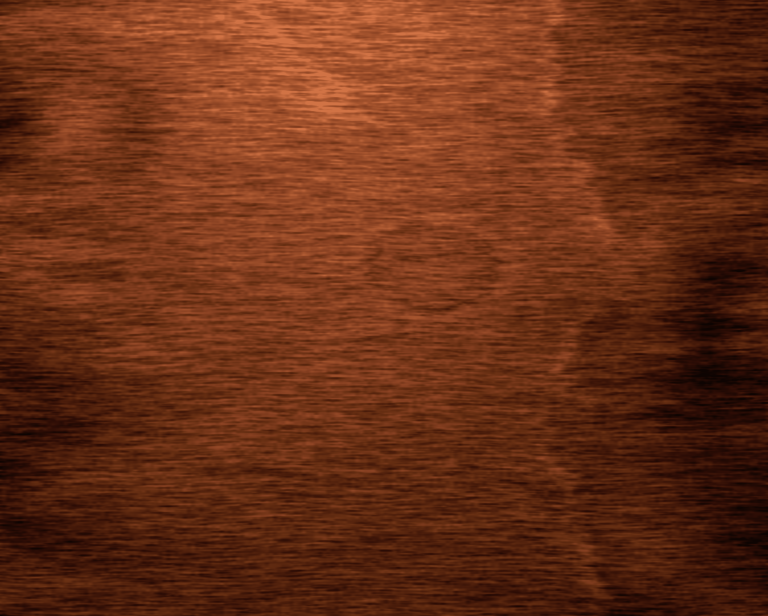
Give the GLSL for this texture, as a WebGL 2 fragment shader.

```glsl
#version 300 es
precision highp float;
// Stained plywood: fine horizontal grain, a knot and feathered growth edges, lit from the top.
#define LIGHT_POS vec2(0.42, 1.10)
#define LIGHT_LEVEL 5.0
#define LIGHT_FALLOFF 4.7
#define GRAIN_SIZE vec2(0.060, 0.0036)
#define GRAIN_CONTRAST 1.6
#define PORE_SIZE vec2(0.045, 0.0066)
#define PORE_DEPTH 0.65
#define FEATHER 0.02
#define STREAK_CONTRAST 1.6
#define KNOT_POS vec2(0.563, 0.565)
#define KNOT_RADIUS vec2(0.085, 0.070)

uniform vec2 u_resolution;
out vec4 fragColor;

// Tones from deepest shadow to brightest sheen
const vec3 TONES[6] = vec3[6](
    vec3(0.18, 0.05, 0.02), vec3(0.29, 0.11, 0.04), vec3(0.40, 0.18, 0.07),
    vec3(0.53, 0.25, 0.13), vec3(0.65, 0.33, 0.18), vec3(0.82, 0.45, 0.27));

float hash(vec2 p) {
    vec3 q = fract(p.xyx * 0.1031);
    q += dot(q, q.yzx + 33.33);
    return fract((q.x + q.y) * q.z);
}
// Smooth noise centred on zero
float noise(vec2 p) {
    vec2 i = floor(p), f = fract(p);
    f = f * f * (3.0 - 2.0 * f);
    float low = mix(hash(i), hash(i + vec2(1, 0)), f.x);
    float high = mix(hash(i + vec2(0, 1)), hash(i + vec2(1, 1)), f.x);
    return mix(low, high, f.y) - 0.5;
}
// Cellular distance to the nearest scattered point
float cellular(vec2 p) {
    vec2 i = floor(p), f = fract(p);
    float nearest = 2.0;
    for (int k = 0; k < 9; k++) {
        vec2 cell = vec2(k % 3 - 1, k / 3 - 1);
        vec2 point = vec2(hash(i + cell), hash(i + cell + 71.7));
        nearest = min(nearest, length(cell + point - f));
    }
    return nearest;
}
float blob(vec2 p, vec2 centre, vec2 radius) {
    vec2 d = (p - centre) / radius;
    return exp(-dot(d, d));
}
// Pale ridge at the edge, slow shadow after it
float growthEdge(float d) {
    return 0.65 * exp(-pow(d / 0.010, 2.0))
         - 0.6 * smoothstep(0.0, 0.02, d) * exp(-max(d, 0.0) / 0.08);
}
float grain(vec2 p) {
    vec2 q = p / GRAIN_SIZE;
    return 0.7 * noise(q) + 0.2 * noise(q * vec2(0.5, 0.47) + 31.0)
         + 0.75 * noise(q * vec2(2.2, 1.3) + 57.0);
}
// Broad stain made of layered sines
float mottling(vec2 p) {
    float sum = 0.0, amp = 0.5;
    vec2 q = p * vec2(7.0, 11.0);
    for (int i = 0; i < 4; i++) {
        q += 0.8 * sin(q.yx * 1.1 + float(i) * 2.1);
        sum += amp * sin(q.x + 1.7) * sin(q.y + 0.6);
        q = mat2(1.5, 0.5, -0.6, 1.7) * q;
        amp *= 0.6;
    }
    return sum;
}
float figure(vec2 uv) {
    float sides = smoothstep(0.15, 0.45, abs(uv.x - 0.46));
    float tone = mottling(uv) * mix(0.2, 0.9, sides);
    tone += STREAK_CONTRAST * sides * noise(uv * vec2(6.0, 34.0));
    // Wavering broken edge on the right, short slanted ones at upper left and below
    float waver = 0.035 * noise(uv * vec2(3.0, 13.0)) + 0.02 * noise(uv * vec2(8.0, 37.0));
    float strength = clamp(0.65 + 1.3 * noise(vec2(3.0, uv.y * 9.0)), 0.1, 1.0);
    tone += strength * growthEdge(uv.x + waver - 0.75 + 0.04 * cos((uv.y - 0.9) * 10.5));
    float slant = uv.x + waver - 0.32 - 0.75 * (1.0 - uv.y);
    tone += 0.6 * growthEdge(slant) * smoothstep(0.78, 0.86, uv.y);
    float lowBend = uv.x + waver - 0.79 + 2.6 * pow(max(uv.y - 0.02, 0.0), 1.8);
    tone += 0.5 * growthEdge(lowBend) * smoothstep(0.26, 0.18, uv.y);
    // Knot with a dark rim and a pale halo
    float r = length((uv - KNOT_POS) / KNOT_RADIUS) + 2.0 * waver;
    tone -= 0.15 * smoothstep(1.06, 0.92, r) + 0.5 * exp(-pow((r - 0.97) / 0.06, 2.0));
    tone += 0.35 * exp(-pow((r - 1.18) / 0.13, 2.0));
    // Deep stains, then pale patches
    tone -= 1.7 * blob(uv, vec2(0.925, 0.48), vec2(0.05, 0.15));
    tone -= 0.8 * blob(uv, vec2(0.92, 0.78), vec2(0.07, 0.09));
    tone -= 1.2 * blob(uv, vec2(0.175, 0.77), vec2(0.04, 0.09));
    tone -= 1.5 * blob(uv, vec2(0.0, 0.80), vec2(0.05, 0.08));
    tone -= 0.7 * blob(uv, vec2(0.0, 0.20), vec2(0.10, 0.25));
    tone += 0.9 * blob(uv, vec2(0.10, 0.81), vec2(0.05, 0.04));
    tone += 0.6 * blob(uv, vec2(0.43, 0.83), vec2(0.04, 0.03));
    return tone + 1.5 * blob(uv, vec2(0.94, 0.665), vec2(0.08, 0.022));
}
void main() {
    vec2 uv = gl_FragCoord.xy / u_resolution;
    vec2 p = gl_FragCoord.xy / u_resolution.y;
    p.y += 0.002 * sin(p.x * 7.0 + 3.0 * p.y) + 0.001 * sin(p.x * 19.0 + p.y * 11.0);
    // Fibres pull the figure sideways, leaving ragged edges
    float pull = noise(p * vec2(9.0, 95.0)) + 0.8 * noise(p * vec2(16.0, 210.0));
    vec2 feathered = uv + vec2(FEATHER * pull, 0.006 * noise(p * 40.0));

    float tone = LIGHT_LEVEL - LIGHT_FALLOFF * length((uv - LIGHT_POS) * vec2(1.3, 0.75));
    tone += figure(feathered) + GRAIN_CONTRAST * grain(p);
    tone -= PORE_DEPTH * (smoothstep(0.45, 0.1, cellular(p / PORE_SIZE)) - 0.2);
    tone += 0.7 * noise(p * vec2(150.0, 260.0));

    // Blend neighbouring tones, fading below the darkest one
    float level = clamp(tone, 0.0, 4.999);
    int index = int(level);
    vec3 colour = mix(TONES[index], TONES[index + 1], fract(level));
    fragColor = vec4(colour * (1.0 + 0.5 * clamp(tone, -1.4, 0.0)), 1.0);
}
```
